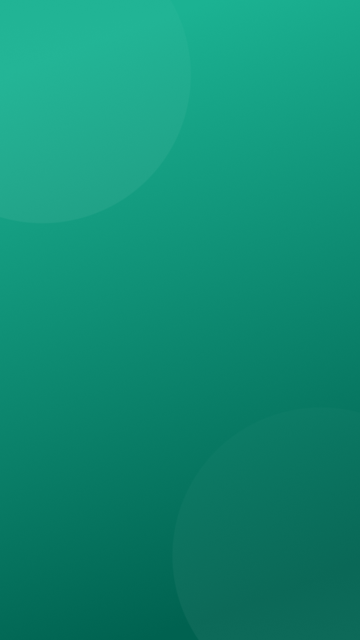
Give the GLSL for this background, as a Shadertoy shader.

```glsl
// Slanted emerald gradient with two large translucent discs in opposite corners.

const vec3 LIGHT_GREEN = vec3(0.106, 0.698, 0.573);
const vec3 DEEP_GREEN = vec3(0.000, 0.384, 0.314);
const float SLANT = radians(20.0);   // tilt of the gradient away from vertical
const float DISC_RADIUS = 0.412;

// Hash without sine, 0..1
float hash(vec2 p) {
    vec3 q = fract(vec3(p.xyx) * 0.1031);
    q += dot(q, q.yzx + 33.33);
    return fract((q.x + q.y) * q.z);
}

// Corner-to-corner gradient running down and slightly right
vec3 slantedGradient(vec2 p, vec2 size, float slant) {
    vec2 dir = vec2(sin(slant), -cos(slant));
    float t = 0.5 + dot(p - 0.5 * size, dir) / dot(size, abs(dir));
    return mix(LIGHT_GREEN, DEEP_GREEN, clamp((t - 0.1) / 0.8, 0.0, 1.0));
}

// White veil over a disc, denser toward its lower rim
vec3 addDisc(vec3 base, vec2 p, vec2 center, float radius, float pixel) {
    vec2 d = p - center;
    float mask = 1.0 - smoothstep(-pixel, pixel, length(d) - radius);
    float veil = mix(0.055, 0.018, smoothstep(-radius, radius, d.y));
    return mix(base, vec3(1.0), mask * veil);
}

void mainImage(out vec4 fragColor, in vec2 fragCoord) {
    // Canvas width is one unit
    float pixel = 1.0 / iResolution.x;
    vec2 p = fragCoord * pixel;
    vec2 size = iResolution.xy * pixel;

    vec3 color = slantedGradient(p, size, SLANT);
    color = addDisc(color, p, vec2(0.118, size.y - 0.208), DISC_RADIUS, pixel);
    color = addDisc(color, p, vec2(0.891, 0.234), DISC_RADIUS, pixel);

    // Faint dither against banding
    color += (hash(fragCoord) - 0.5) / 255.0;
    fragColor = vec4(color, 1.0);
}
```
